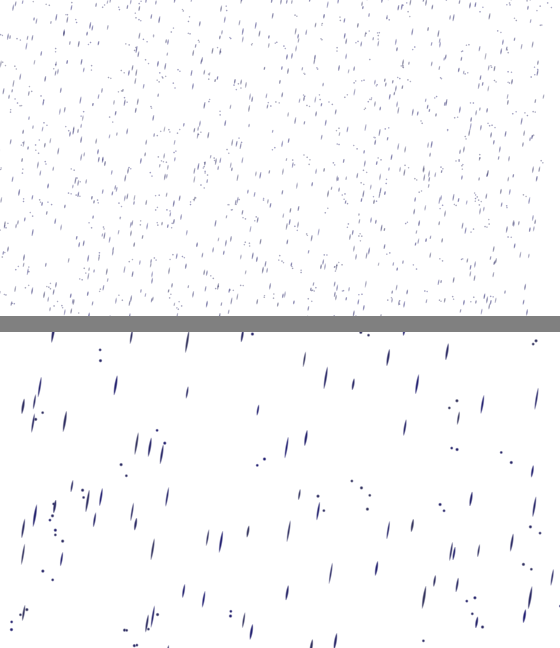
Top: the whole. Bottom: its middle third, enlarged.
A WebGL 2 fragment shader for this pattern:

```glsl
#version 300 es
precision highp float;

uniform vec2 u_resolution;
out vec4 fragColor;

float hash(vec2 p) {
    return fract(sin(dot(p, vec2(127.1, 311.7))) * 43758.5453);
}

vec2 hash2(vec2 p) {
    return vec2(hash(p), hash(p + 37.7));
}

// Slim vertical lens; keeps its true ink weight when thinner than a pixel
float streak(vec2 p, float halfLength, float halfWidth, float pixel) {
    float along = p.y / halfLength;
    float w = halfWidth * max(0.0, 1.0 - along * along);
    return smoothstep(-pixel, pixel, p.x + w) - smoothstep(-pixel, pixel, p.x - w);
}

// Soft round droplet, faded when smaller than a pixel
float speck(vec2 p, float radius, float pixel) {
    float disc = 1.0 - smoothstep(max(radius - pixel, 0.0), radius + pixel, length(p));
    return disc * min(1.0, radius / pixel);
}

void main() {
    float pixel = 1.0 / u_resolution.y;
    float aspect = u_resolution.x * pixel;
    vec2 uv = gl_FragCoord.xy * pixel;
    float slant = 0.16;
    float cellSize = 0.1;
    vec2 sheared = vec2(uv.x - slant * uv.y, uv.y);
    vec3 color = vec3(1.0);

    // Overlaid jittered grids give an uneven scatter
    for (int layer = 0; layer < 6; layer++) {
        float seed = float(layer) * 19.3;
        vec2 shift = hash2(vec2(seed, 4.1));
        vec2 grid = sheared / cellSize + shift;
        vec2 cell = floor(grid);
        vec2 local = (grid - cell) * cellSize;
        vec2 key = cell + seed;
        vec3 ink = mix(vec3(0.12, 0.11, 0.44), vec3(0.2, 0.2, 0.36), hash(key + 8.3));

        // Falling drop
        vec2 center = mix(vec2(0.005), vec2(cellSize - 0.005), hash2(key));
        center.y = clamp(center.y, 0.013, cellSize - 0.013);
        vec2 place = (cell - shift) * cellSize + center;
        float inside = step(place.x + slant * place.y, aspect * (0.945 + 0.04 * place.y));
        float halfLength = mix(0.006, 0.0125, hash(key + 2.9));
        float halfWidth = mix(0.0008, 0.0013, hash(key + 5.6));
        float drop = streak(local - center, halfLength, halfWidth, pixel);
        color = mix(color, ink, drop * inside * step(hash(key + 11.2), 0.64));

        // Pair of splash droplets
        center = mix(vec2(0.015), vec2(cellSize - 0.015), hash2(key + 61.4));
        place = (cell - shift) * cellSize + center;
        inside = step(place.x + slant * place.y, aspect * (0.95 + 0.04 * place.y));
        vec2 spread = (hash2(key + 83.1) - 0.5) * vec2(0.012, 0.016);
        vec2 toSplash = local - center;
        toSplash.x += slant * toSplash.y;
        float splash = max(speck(toSplash - spread, 0.0014, pixel),
                           speck(toSplash + spread, 0.0012, pixel));
        color = mix(color, ink, splash * inside * step(hash(key + 23.8), 0.27));
    }

    fragColor = vec4(color, 1.0);
}
```
